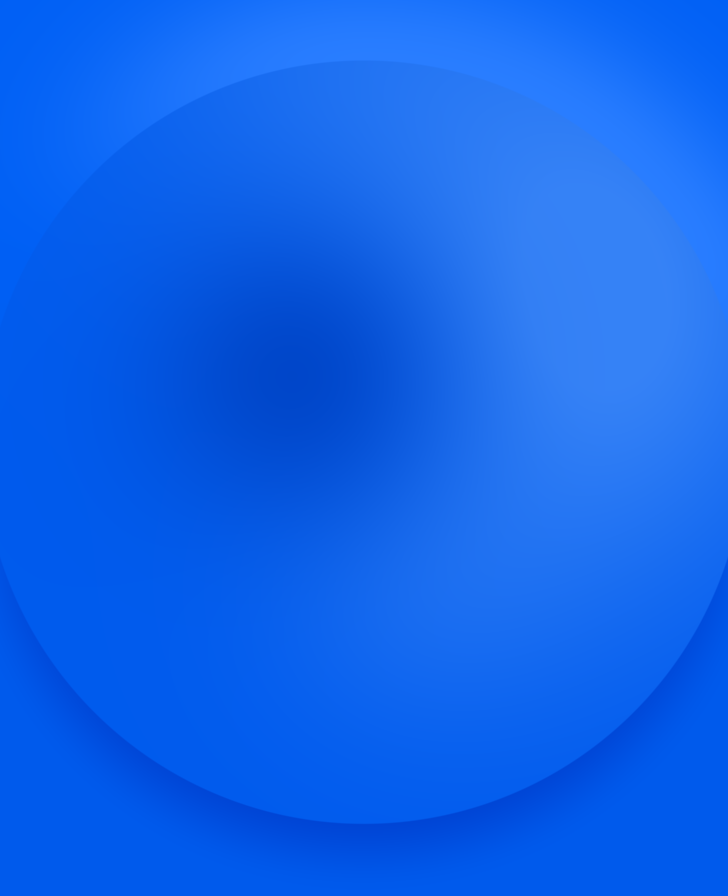
A Shadertoy shader for this background:

```glsl
// A large glossy blue disc floating on a blue backdrop.
// Gaussian glows shade the disc; a rim halo lights the backdrop above it
// and a soft offset shadow falls below.

// Elliptical Gaussian glow, with its spread given as squared radii.
float glow(vec2 p, vec2 center, vec2 spread) {
    vec2 d = p - center;
    return exp(-dot(d * d, 1.0 / spread));
}

vec3 backdrop(vec2 q, float radius) {
    vec3 color = mix(vec3(0.0, 0.352, 0.925), vec3(0.0, 0.375, 0.96),
                     smoothstep(-0.3, 0.3, q.y));

    // Halo hugging the upper right rim
    float rim = length(q) - radius;
    float facing = dot(q / max(length(q), 0.001), vec2(0.45, 0.89));
    float halo = exp(-rim * rim / 0.012) * smoothstep(0.0, 0.9, facing);
    color = mix(color, vec3(0.16, 0.49, 1.0), halo);

    // Shadow cast downwards
    float below = length(q + vec2(0.0, 0.04)) - radius;
    float shadow = 1.0 - smoothstep(-0.065, 0.04, below);
    return mix(color, vec3(0.0, 0.255, 0.82), shadow * smoothstep(0.15, -0.2, q.y));
}

vec3 discColor(vec2 p) {
    // Main lobe on the right, with weaker light at the top and below
    float light = glow(p, vec2(0.28, 0.14), vec2(0.052, 0.085))
                + 0.55 * glow(p, vec2(0.03, 0.42), vec2(0.085, 0.07))
                + 0.36 * glow(p, vec2(0.07, -0.16), vec2(0.035, 0.03));
    vec3 color = mix(vec3(0.0, 0.355, 0.93), vec3(0.21, 0.51, 0.965), min(light, 1.0));

    // Deep hollow left of the middle
    float hollow = glow(p, vec2(-0.08, 0.08), vec2(0.026));
    return mix(color, vec3(0.0, 0.275, 0.79), hollow);
}

void mainImage(out vec4 fragColor, in vec2 fragCoord) {
    vec2 p = (fragCoord - 0.5 * iResolution.xy) / iResolution.y;
    vec2 q = p - vec2(0.0, 0.0065);
    float radius = 0.426;
    float pixel = 1.0 / iResolution.y;

    float inside = 1.0 - smoothstep(-pixel, pixel, length(q) - radius);
    fragColor = vec4(mix(backdrop(q, radius), discColor(p), inside), 1.0);
}
```
